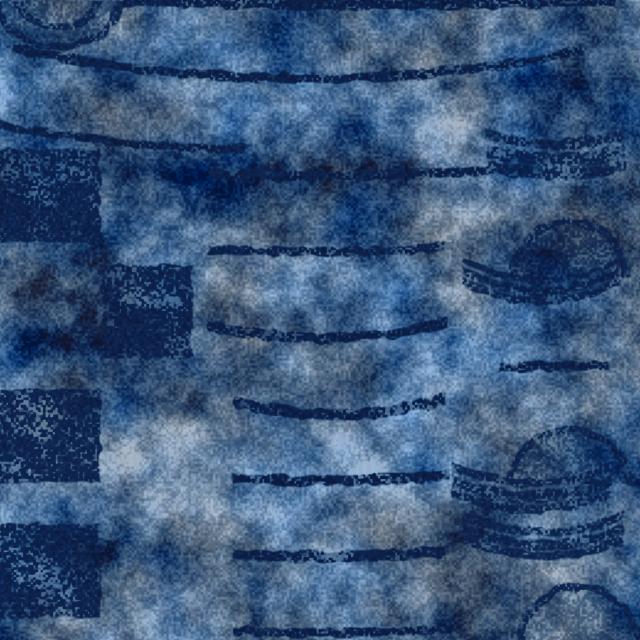
Reproduce this pattern procedurally as a Shadertoy shader.

```glsl
// Worn indigo cloth with sagging ink strokes, a column of dark squares and striped dome shapes.

const float SOFT = 0.0025;      // ink edge softness
const int STROKES = 7;
const int SQUARES = 4;

float hash(vec2 p) {
    vec3 q = fract(vec3(p.xyx) * 0.1031);
    q += dot(q, q.yzx + 33.33);
    return fract((q.x + q.y) * q.z);
}

float noise(vec2 p) {
    vec2 i = floor(p), f = fract(p);
    f = f * f * (3.0 - 2.0 * f);
    return mix(mix(hash(i), hash(i + vec2(1, 0)), f.x),
               mix(hash(i + vec2(0, 1)), hash(i + vec2(1, 1)), f.x), f.y);
}

float fbm(vec2 p) {
    float sum = 0.0, amp = 0.5;
    for (int i = 0; i < 5; i++) {
        sum += amp * noise(p);
        p = mat2(1.6, 1.2, -1.2, 1.6) * p + 17.3;
        amp *= 0.5;
    }
    return sum / 0.97;
}

float cover(float d) {
    float edge = max(SOFT, 1.0 / iResolution.y);
    return 1.0 - smoothstep(-edge, edge, d);
}

// Horizontal stroke from a to b, hanging down by sag at its middle
float stroke(vec2 p, vec2 a, vec2 b, float sag, float halfWidth) {
    float t = (p.x - a.x) / (b.x - a.x);
    float y = mix(a.y, b.y, t) - sag * 4.0 * t * (1.0 - t);
    float ends = max(a.x - p.x, p.x - b.x);
    return cover(max(abs(p.y - y) - halfWidth, ends));
}

// Thick sagging band with two pale stripes
float band(vec2 p, vec2 c, float halfLength, float halfWidth, float sag) {
    vec2 reach = vec2(halfLength, 0.0), lift = vec2(0.0, halfWidth * 0.4);
    float body = stroke(p, c - reach, c + reach, sag, halfWidth);
    float upper = stroke(p, c - reach + lift, c + reach + lift, sag, 0.003);
    float lower = stroke(p, c - reach - lift, c + reach - lift, sag, 0.002);
    return body * (1.0 - 0.7 * upper - 0.4 * lower);
}

// Half ellipse with a dark rim; negative size.y turns it over
float dome(vec2 p, vec2 c, vec2 size, float fill) {
    vec2 q = (p - c) / size;
    float d = (length(q) - 1.0) * abs(size.y);
    float inside = cover(max(d, -q.y * abs(size.y)));
    float rim = cover(abs(d + 0.007) - 0.006);
    return inside * max(fill, rim);
}

float box(vec2 p, vec2 c, vec2 halfSize) {
    vec2 q = abs(p - c) - halfSize;
    return cover(max(q.x, q.y));
}

float patchShade(vec2 p, vec2 c, vec2 halfSize) {
    vec2 fade = 1.0 - smoothstep(halfSize - 0.02, halfSize + 0.02, abs(p - c));
    return fade.x * fade.y;
}

float strokesInk(vec2 p) {
    float ink = stroke(p, vec2(0.19, 1.0), vec2(0.96, 1.0), 0.006, 0.009);
    ink = max(ink, stroke(p, vec2(0.02, 0.925), vec2(0.91, 0.92), 0.045, 0.007));
    ink = max(ink, stroke(p, vec2(-0.01, 0.805), vec2(0.38, 0.768), 0.008, 0.006));
    ink = max(ink, stroke(p, vec2(0.78, 0.425), vec2(0.95, 0.427), -0.002, 0.007));
    for (int i = 0; i < STROKES; i++) {
        float n = float(i), rnd = hash(vec2(n, 4.0));
        float y = 0.73 - 0.1192 * n;
        float left = i < 3 ? 0.325 : 0.365;
        float right = i == 0 ? 0.77 : 0.71 - 0.015 * rnd;
        float sag = i == 2 || i == 3 ? 0.022 : 0.006;
        ink = max(ink, stroke(p, vec2(left, y), vec2(right, y + 0.004), sag, 0.006 + 0.003 * rnd));
    }
    return ink;
}

float squaresInk(vec2 p) {
    float ink = 0.0;
    for (int i = 0; i < SQUARES; i++) {
        float n = float(i);
        vec2 c = vec2(i == 1 ? 0.23 : 0.075, 0.694 - 0.173 * n - 0.0074 * n * n);
        ink = max(ink, box(p, c, vec2(i == 1 ? 0.07 : 0.082, 0.073)));
    }
    return ink;
}

float domesInk(vec2 p) {
    float ink = band(p, vec2(0.868, 0.765), 0.108, 0.032, 0.014);
    ink = max(ink, dome(p, vec2(0.89, 0.565), vec2(0.095, 0.095), 0.6));
    ink = max(ink, band(p, vec2(0.845, 0.577), 0.122, 0.022, 0.032));
    ink = max(ink, dome(p, vec2(0.89, 0.245), vec2(0.1, 0.09), 0.5));
    ink = max(ink, band(p, vec2(0.83, 0.25), 0.125, 0.027, 0.025));
    ink = max(ink, band(p, vec2(0.85, 0.175), 0.125, 0.025, 0.025));
    ink = max(ink, dome(p, vec2(0.905, -0.01), vec2(0.1), 0.35));
    ink = max(ink, dome(p, vec2(0.09, 1.0), vec2(0.105, -0.08), 0.45));
    return max(ink, dome(p, vec2(0.09, 1.0), vec2(0.07, -0.05), 0.3));
}

vec3 indigo(float tone) {
    vec3 c = mix(vec3(0.04, 0.08, 0.20), vec3(0.05, 0.14, 0.31), smoothstep(0.0, 0.2, tone));
    c = mix(c, vec3(0.12, 0.25, 0.41), clamp(tone * 5.0 - 1.0, 0.0, 1.0));
    c = mix(c, vec3(0.33, 0.45, 0.58), clamp(tone * 2.5 - 1.0, 0.0, 1.0));
    return mix(c, vec3(0.60, 0.70, 0.81), clamp(tone * 2.2 - 1.76, 0.0, 1.0));
}

void mainImage(out vec4 fragColor, in vec2 fragCoord) {
    vec2 p = fragCoord / iResolution.y;
    float cloud = fbm(p * 7.0), mottle = fbm(p * 30.0 + 9.0), grain = noise(p * 260.0);

    // Dyed ground with soft darker patches
    float tone = 0.64 + 1.5 * (cloud - 0.5) + 1.0 * (mottle - 0.5) + 0.4 * (grain - 0.5);
    float shade = patchShade(p, vec2(0.58, 0.94), vec2(0.15, 0.06));
    shade += patchShade(p, vec2(0.07, 0.5), vec2(0.08, 0.06));
    shade += patchShade(p, vec2(0.29, 0.135), vec2(0.045, 0.05));
    shade += patchShade(p, vec2(0.52, 0.51), vec2(0.19, 0.02));
    tone -= 0.2 * shade;

    // Ragged, rubbed ink
    vec2 ragged = p + 0.007 * (vec2(noise(p * 70.0), noise(p * 70.0 + 40.0)) - 0.5);
    float squares = squaresInk(ragged);
    float rub = smoothstep(0.55, 0.8, 0.6 * mottle + 0.5 * grain);
    float ink = max(strokesInk(ragged), max(squares * 0.92, domesInk(ragged) * 0.88));
    ink *= 1.0 - 0.55 * rub;
    tone = mix(tone, 0.05 + 0.2 * grain, ink);

    // Drift between grey and vivid blue
    vec3 color = indigo(tone);
    float drift = fbm(p * 11.0 + 50.0) - 0.5;
    color += vec3(-0.22, -0.02, 0.20) * drift * (1.0 - ink);
    color *= 0.97 + 0.06 * noise(p * vec2(380.0, 60.0));
    fragColor = vec4(clamp(color, 0.0, 1.0), 1.0);
}
```
